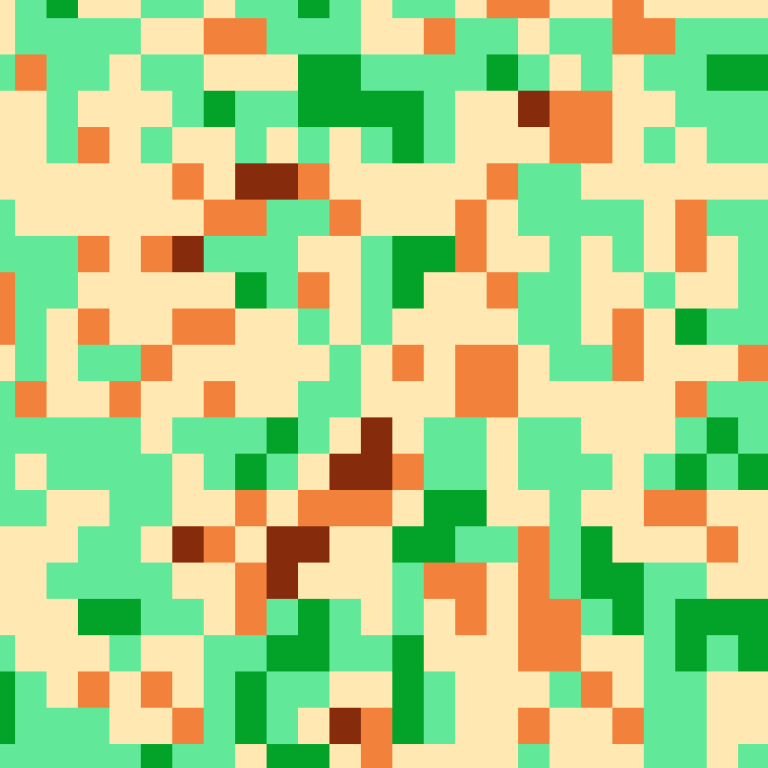
Write a WebGL 1 fragment shader that draws this texture.

```glsl
precision highp float;

uniform vec2 u_resolution;

const vec2 GRID = vec2(24.43, 21.16);
const vec2 GRID_SHIFT = vec2(0.52, 0.34);

const vec3 DARK_GREEN = vec3(0.01, 0.64, 0.16);
const vec3 MINT = vec3(0.38, 0.91, 0.60);
const vec3 CREAM = vec3(1.00, 0.91, 0.70);
const vec3 ORANGE = vec3(0.95, 0.51, 0.23);
const vec3 BROWN = vec3(0.53, 0.17, 0.05);

float hash(vec2 p) {
  return fract(sin(dot(p, vec2(127.1, 311.7))) * 43758.5453);
}

// Random value with zero mean and unit variance
float unitNoise(vec2 cell) {
  return (hash(cell) - 0.5) * 3.464;
}

// Neighbouring cells blended into patches, kept at unit variance
float patchNoise(vec2 cell, float spread, float surround) {
  float total = 0.0;
  float power = 0.0;
  for (int y = -2; y <= 2; y++) {
    for (int x = -2; x <= 2; x++) {
      vec2 offset = vec2(float(x), float(y));
      float weight = exp(-dot(offset, offset) / spread) - surround;
      total += weight * unitNoise(cell + offset);
      power += weight * weight;
    }
  }
  return total / sqrt(power);
}

// Ordered bands: greens are low, cream is middle, orange and brown are high
vec3 bandColor(float level) {
  vec3 color = DARK_GREEN;
  color = mix(color, MINT, step(-1.34, level));
  color = mix(color, CREAM, step(-0.18, level));
  color = mix(color, ORANGE, step(1.08, level));
  return mix(color, BROWN, step(2.0, level));
}

vec3 cellColor(vec2 cell) {
  float patches = patchNoise(cell, 1.2, 0.06);
  float speckle = unitNoise(cell + vec2(61.0, 83.0));
  return bandColor(0.87 * patches + 0.5 * speckle);
}

void main() {
  vec2 p = gl_FragCoord.xy / u_resolution * GRID + GRID_SHIFT;
  vec2 pixel = GRID / u_resolution;

  // Box-filter the four cells around the nearest grid corner
  vec2 corner = floor(p + 0.5);
  vec2 cover = clamp((p - corner) / pixel + 0.5, 0.0, 1.0);
  vec3 lower = mix(cellColor(corner - 1.0),
                   cellColor(corner - vec2(0.0, 1.0)), cover.x);
  vec3 upper = mix(cellColor(corner - vec2(1.0, 0.0)),
                   cellColor(corner), cover.x);
  gl_FragColor = vec4(mix(lower, upper, cover.y), 1.0);
}
```
